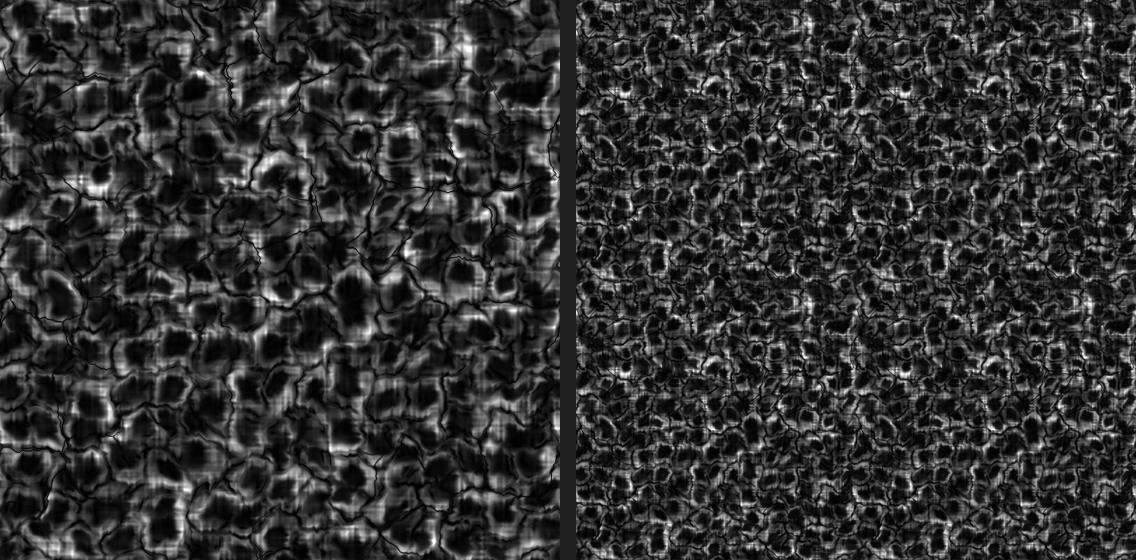
Left, the tile; right, the same tile 2 across and 2 down.
A Shadertoy shader for this texture:

```glsl
// Tileable relief of overlapping rounded-square bumps, shown as the steepness of the surface.
// Wrapped cellular layers each give a slope vector; their summed length is the grey value,
// with flat black cores, thin dark creases and a fine woven streak noise on top.

const float TAU = 6.2831853;
const float SQUARENESS = 5.0;     // exponent of the distance norm
const float JITTER = 0.75;        // scatter of bump centres inside their cells
const float CORE_START = 0.15;    // flat core, in cell widths
const float CORE_END = 0.38;      // where the slope is steepest
const float FALLOFF = 0.35;       // loss of slope away from the rim
const float SOFT_GAP = 0.013;     // softness of borders, in canvas widths
const float CREASE_GAP = 0.005;   // width of the thin black creases
const float CREASE_DEPTH = 0.85;
const float CORE_LIGHT = 0.22;    // light left inside the flat cores
const float GAIN = 0.38;
const float BLACK_POINT = 0.045;
const vec2 WEAVE_REPEATS = vec2(200.0, 22.0);
const float WEAVE_LIGHT = 0.32;
const float WEAVE_SHIFT = 0.0022;

vec3 hash3(vec2 cell, float seed) {
    vec3 q = fract(vec3(cell.xyx + seed * 7.31) * vec3(0.1031, 0.1030, 0.0973));
    q += dot(q, q.yxz + 33.33);
    return fract((q.xxy + q.yzz) * q.zyx);
}

// Value noise that wraps after the given whole numbers of repeats, from -1 to 1.
float wrappedNoise(vec2 p, vec2 repeats, float seed) {
    vec2 g = p * repeats;
    vec2 cell = floor(g);
    vec2 f = g - cell;
    f = f * f * (3.0 - 2.0 * f);
    float a = hash3(mod(cell, repeats), seed).x;
    float b = hash3(mod(cell + vec2(1.0, 0.0), repeats), seed).x;
    float c = hash3(mod(cell + vec2(0.0, 1.0), repeats), seed).x;
    float d = hash3(mod(cell + 1.0, repeats), seed).x;
    return 2.0 * mix(mix(a, b, f.x), mix(c, d, f.x), f.y) - 1.0;
}

float squareNorm(vec2 v) {
    vec2 a = pow(abs(v) + 1e-4, vec2(SQUARENESS));
    return pow(a.x + a.y, 1.0 / SQUARENESS);
}

// One layer of bumps: xy = slope, z = rise out of the flat core, w = gap to the border.
vec4 bumpLayer(vec2 p, float repeats, float seed) {
    vec2 g = p * repeats;
    vec2 home = floor(g);
    float nearest = 9.0, second = 9.0, size = 1.0;
    vec2 offset = vec2(0.0);
    for (int y = -1; y <= 1; y++)
    for (int x = -1; x <= 1; x++) {
        vec2 cell = home + vec2(x, y);
        vec3 rnd = hash3(mod(cell, repeats), seed);
        vec2 toCentre = g - cell - 0.5 - JITTER * (rnd.xy - 0.5);
        toCentre *= mix(vec2(0.88, 1.12), vec2(1.12, 0.88), fract(rnd.z * 7.0));
        float score = 0.5 * (squareNorm(toCentre) + length(toCentre)) - 0.2 * rnd.z;
        if (score < nearest) {
            second = nearest;
            nearest = score;
            offset = toCentre;
            size = mix(0.75, 1.25, rnd.z);
        } else {
            second = min(second, score);
        }
    }
    float d = squareNorm(offset) / size;
    float rise = smoothstep(CORE_START, CORE_END, d);
    float steepness = rise * (1.0 - FALLOFF * smoothstep(CORE_END, 0.9, d));
    float gap = (second - nearest) / repeats;
    vec2 direction = offset / (length(offset) + 1e-4);
    return vec4(direction * steepness * smoothstep(0.0, SOFT_GAP, gap), rise, gap);
}

void mainImage(out vec4 fragColor, in vec2 fragCoord) {
    vec2 uv = fragCoord / iResolution.xy;

    // Fine streaks running along both axes
    vec2 weave = vec2(wrappedNoise(uv, WEAVE_REPEATS, 1.0),
                      wrappedNoise(uv, WEAVE_REPEATS.yx, 2.0));

    // Wavy, slightly frayed outlines
    vec2 p = uv + WEAVE_SHIFT * weave.yx;
    p += 0.007 * sin(TAU * (4.0 * uv.yx + vec2(0.1, 0.6)));
    p += 0.004 * sin(TAU * (11.0 * uv.yx + 3.0 * uv + vec2(0.4, 0.2)));
    p += 0.0018 * sin(TAU * (27.0 * uv.yx - 8.0 * uv));

    // Slopes from broad ridges down to small bumps
    vec4 ridges = bumpLayer(p, 5.0, 3.0);
    vec4 plates = bumpLayer(p, 9.0, 4.0);
    vec4 bumps  = bumpLayer(p, 15.0, 5.0);
    vec4 grains = bumpLayer(p, 24.0, 6.0);
    vec2 slope = 0.55 * ridges.xy + 0.6 * plates.xy + bumps.xy + 0.5 * grains.xy;
    float light = max(GAIN * length(slope) - BLACK_POINT, 0.0);

    // Flat dark cores
    light *= mix(CORE_LIGHT, 1.0, bumps.z) * mix(0.65, 1.0, plates.z);

    // Thin creases, present only in places
    float crease = 1.0 - smoothstep(0.0, CREASE_GAP, plates.w);
    float presence = smoothstep(-0.3, 0.4, wrappedNoise(uv, vec2(7.0), 7.0));
    light *= 1.0 - CREASE_DEPTH * crease * presence;

    // Woven streaks
    light *= 1.0 + WEAVE_LIGHT * (weave.x + weave.y);
    light += 0.012 * (1.0 + weave.x);

    fragColor = vec4(vec3(clamp(light, 0.0, 1.0)), 1.0);
}
```
